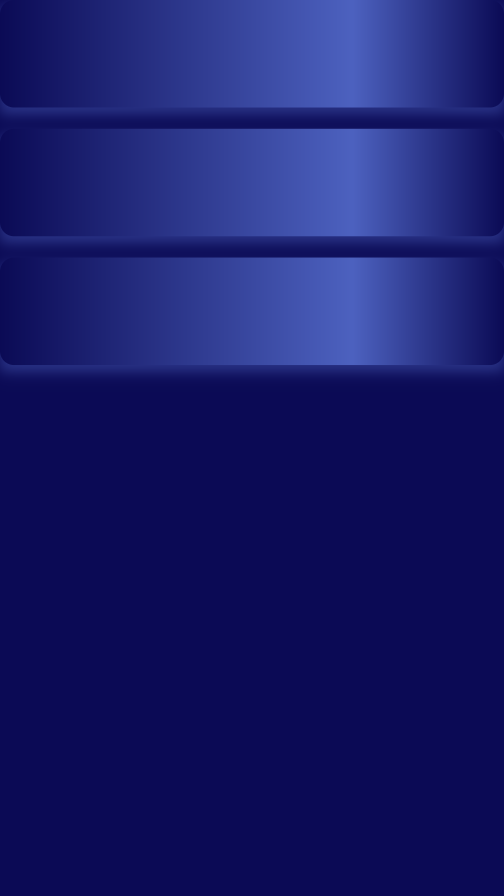
Reproduce this background procedurally as a WebGL 1 fragment shader.

```glsl
precision highp float;

uniform vec2 u_resolution;

// Lengths are fractions of the canvas width, measured from the top left.
const int BAR_COUNT = 3;
const float BAR_HEIGHT = 0.2133;
const float BAR_PITCH = 0.2555;
const float CORNER_RADIUS = 0.0278;
const float SHEEN_PEAK = 0.7;
const float GLOW_DROP = 0.0139;
const float GLOW_SIGMA = 0.0139;
const float GLOW_STRENGTH = 0.48;
const vec3 NAVY = vec3(0.042, 0.040, 0.333);
const vec3 SHEEN_BLUE = vec3(0.300, 0.382, 0.750);

float roundedBox(vec2 p, vec2 halfSize, float radius) {
  vec2 q = abs(p) - halfSize + radius;
  return length(max(q, 0.0)) + min(max(q.x, q.y), 0.0) - radius;
}

// Logistic approximation of a Gaussian-blurred edge
vec2 softStep(vec2 d) {
  return 1.0 / (1.0 + exp(clamp(-1.702 * d / GLOW_SIGMA, -40.0, 40.0)));
}

// Coverage of a blurred box
float boxGlow(vec2 p, vec2 halfSize) {
  vec2 cover = softStep(halfSize - p) - softStep(-halfSize - p);
  return cover.x * cover.y;
}

// Horizontal metallic ramp, dark at both ends
vec3 sheen(float x) {
  float ramp = min(x / SHEEN_PEAK, (1.0 - x) / (1.0 - SHEEN_PEAK));
  return mix(NAVY, SHEEN_BLUE, clamp(ramp, 0.0, 1.0));
}

void main() {
  float pixel = 1.0 / u_resolution.x;
  vec2 uv = vec2(gl_FragCoord.x, u_resolution.y - gl_FragCoord.y) * pixel;
  vec2 halfSize = 0.5 * vec2(1.0, BAR_HEIGHT);
  vec3 barColor = sheen(uv.x);
  vec3 color = NAVY;

  // Each bar lies over its own dropped glow
  for (int i = 0; i < BAR_COUNT; i++) {
    vec2 p = uv - halfSize - vec2(0.0, float(i) * BAR_PITCH);
    float glow = boxGlow(p - vec2(0.0, GLOW_DROP), halfSize);
    color = mix(color, SHEEN_BLUE, GLOW_STRENGTH * glow);
    float edge = roundedBox(p, halfSize, CORNER_RADIUS);
    color = mix(color, barColor, clamp(0.5 - edge / pixel, 0.0, 1.0));
  }

  gl_FragColor = vec4(color, 1.0);
}
```
